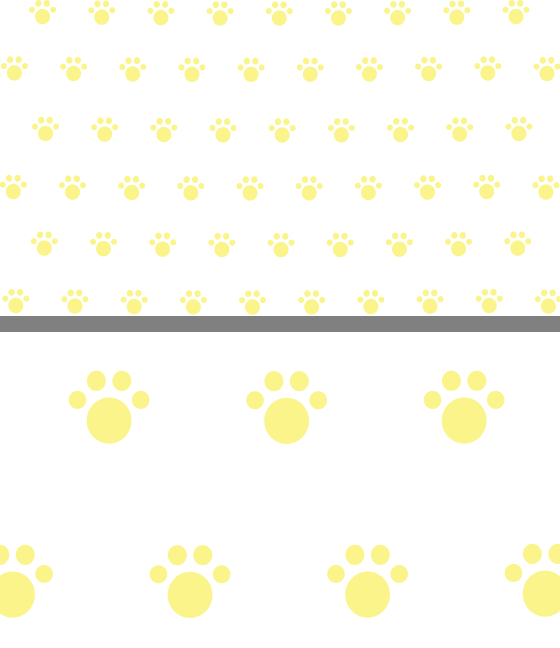
Top, the full canvas; bottom, a detail of the centre.
Reproduce this pattern procedurally as a Shadertoy shader.

```glsl
const vec3 PAPER = vec3(1.0);
const vec3 LEMON = vec3(0.98, 0.955, 0.54);
const float CANVAS_HEIGHT = 432.0;   // design units, y runs downward
const float COLUMN_STEP = 80.9;
const float COLUMN_WAVE = 8.0;       // columns per vertical drift cycle
const float DRIFT = 2.0;
const int ROWS = 6;

// Pad centre of the first paw in each staggered row
const vec2 ROW_START[ROWS] = vec2[ROWS](
    vec2(58.2, 22.7), vec2(19.7, 99.7), vec2(62.2, 182.5),
    vec2(18.2, 261.8), vec2(60.6, 339.2), vec2(21.6, 417.7));

float ellipseDistance(vec2 p, vec2 radii) {
    return (length(p / radii) - 1.0) * min(radii.x, radii.y);
}

// Round pad with two mirrored pairs of toes
float pawDistance(vec2 p) {
    vec2 mirrored = vec2(abs(p.x), p.y);
    float pad = ellipseDistance(p, vec2(10.2, 10.5));
    float innerToe = ellipseDistance(mirrored - vec2(5.8, -18.1), vec2(4.3, 4.6));
    float outerToe = ellipseDistance(mirrored - vec2(14.4, -9.4), vec2(4.0, 4.1));
    return min(pad, min(innerToe, outerToe));
}

// Nearest paw in a row, each column drifting slightly downward
float rowDistance(vec2 p, vec2 start, float stepX, float drift) {
    vec2 local = p - start;
    float column = round(local.x / stepX);
    local.x -= column * stepX;
    local.y -= drift * abs(sin(3.14159 * column / COLUMN_WAVE));
    return pawDistance(local);
}

void mainImage(out vec4 fragColor, in vec2 fragCoord) {
    float unitsPerPixel = CANVAS_HEIGHT / iResolution.y;
    vec2 p = vec2(fragCoord.x, iResolution.y - fragCoord.y) * unitsPerPixel;

    float d = CANVAS_HEIGHT;
    for (int row = 0; row < ROWS; row++) {
        d = min(d, rowDistance(p, ROW_START[row], COLUMN_STEP, DRIFT));
    }

    // One pixel wide edge smoothing
    float coverage = clamp(0.5 - d / unitsPerPixel, 0.0, 1.0);
    fragColor = vec4(mix(PAPER, LEMON, coverage), 1.0);
}
```
